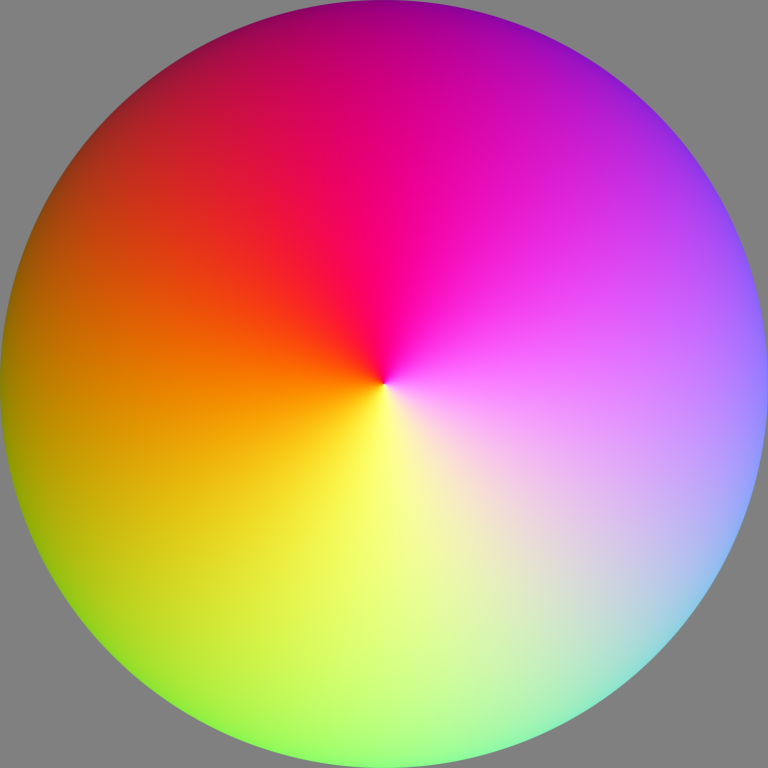
This background is drawn by a three.js fragment shader. Its source:

```glsl
// Draws a colour disc on mid grey: a hemisphere's height sets red, while the
// direction from the centre sets green (falling upward) and blue (rising
// rightward). Each signed component is remapped from -1..1 to 0..1.

varying vec2 vUv;

// Unit direction from the centre, safe at the centre itself
vec2 radialDirection(vec2 p) {
  return p / max(length(p), 1e-5);
}

// Height of a unit hemisphere at distance r from its axis
float domeHeight(float r) {
  return sqrt(max(1.0 - r * r, 0.0));
}

void main() {
  // Disc space: centre at 0, rim at radius 1
  vec2 p = vUv * 2.0 - 1.0;
  float radius = length(p);
  vec2 direction = radialDirection(p);

  // Signed components packed into colour
  vec3 signedColor = vec3(domeHeight(radius), -direction.y, direction.x);
  vec3 discColor = 0.5 + 0.5 * signedColor;

  // Smooth rim over the flat background
  float discMask = 1.0 - smoothstep(0.998, 1.002, radius);
  vec3 backgroundGrey = vec3(0.5);

  gl_FragColor = vec4(mix(backgroundGrey, discColor, discMask), 1.0);
}
```
